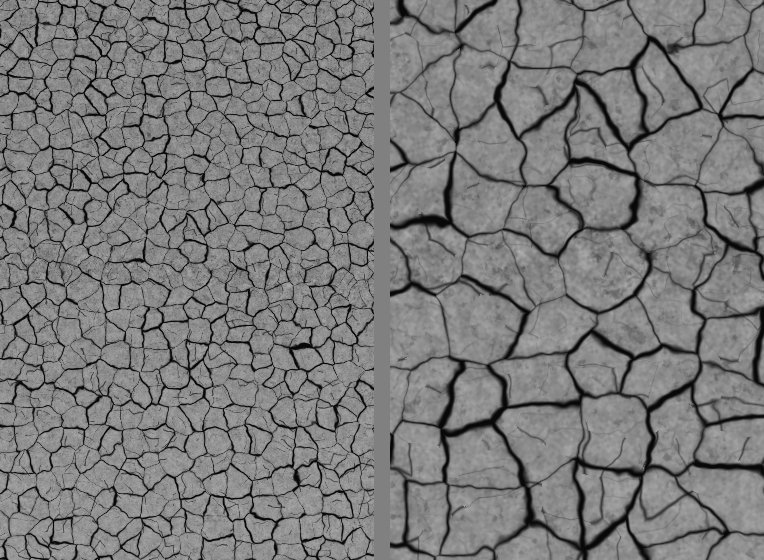
Left, the full canvas; right, a detail of the centre.
A Shadertoy shader for this texture:

```glsl
// Dry, cracked grey mud: small closed plates split by dark fissures and hairlines.

float hash(vec2 p) {
    vec3 q = fract(vec3(p.xyx) * 0.1031);
    q += dot(q, q.yzx + 33.33);
    return fract((q.x + q.y) * q.z);
}

vec2 hash2(vec2 p) {
    return vec2(hash(p + 17.3), hash(p + 71.9));
}

float noise(vec2 p) {
    vec2 i = floor(p), f = fract(p);
    f = f * f * (3.0 - 2.0 * f);
    return mix(mix(hash(i), hash(i + vec2(1, 0)), f.x),
               mix(hash(i + vec2(0, 1)), hash(i + vec2(1, 1)), f.x), f.y);
}

// Layered noise, turned at each octave to hide the lattice
float fbm(vec2 p) {
    float sum = 0.0, amp = 0.5;
    for (int i = 0; i < 4; i++) {
        sum += amp * noise(p);
        p = mat2(1.6, 1.2, -1.2, 1.6) * p + 11.7;
        amp *= 0.6;
    }
    return sum / 1.088;
}

vec2 wobble(vec2 p) {
    return vec2(noise(p), noise(p + 43.7)) - 0.5;
}

// Signed distance to the cracks between Voronoi plates.
// Each edge has its own half width; a negative one leaves the edge closed.
float cracks(vec2 p, float thin, float wide) {
    vec2 cell = floor(p), f = fract(p);
    vec2 nearCell = vec2(0), toNear = vec2(0);
    float nearest = 9.0;
    for (int y = -1; y <= 1; y++)
    for (int x = -1; x <= 1; x++) {
        vec2 g = vec2(x, y);
        vec2 r = g + 0.1 + 0.8 * hash2(cell + g) - f;
        if (dot(r, r) < nearest) {
            nearest = dot(r, r);
            nearCell = g;
            toNear = r;
        }
    }
    float dist = 9.0;
    for (int y = -2; y <= 2; y++)
    for (int x = -2; x <= 2; x++) {
        if (x == 0 && y == 0) continue;
        vec2 g = nearCell + vec2(x, y);
        vec2 r = g + 0.1 + 0.8 * hash2(cell + g) - f;
        float edge = dot(0.5 * (toNear + r), normalize(r - toNear));
        float pairHash = hash(2.0 * cell + nearCell + g + 5.5);
        dist = min(dist, edge - mix(thin, wide, pairHash));
    }
    return dist;
}

void mainImage(out vec4 fragColor, in vec2 fragCoord) {
    vec2 uv = fragCoord / iResolution.x;
    float height = fragCoord.y / iResolution.y;

    // Plates shrink gently toward the top, as on receding ground
    vec2 p = vec2((uv.x - 0.5) * (16.5 + 3.5 * height), uv.y * (16.5 + 1.6 * uv.y)) + 40.0;
    vec2 ground = p;
    p += 0.38 * wobble(p * 1.1) + 0.13 * wobble(p * 3.3) + 0.05 * wobble(p * 8.0);

    // Rough, crumbled band across the middle
    float bandY = height - 0.51 + 0.05 * (uv.x - 0.5) + 0.04 * (noise(uv * 7.0) - 0.5);
    float band = exp(-bandY * bandY * 900.0);

    // Closed fissures round each plate, then thin splits and hairlines
    float soft = max(0.036, 12.0 / iResolution.x);
    float swell = 0.026 * (noise(ground * 2.3) - 0.5) + 0.010 * (height - 0.5) - 0.010 * band;
    float fissure = cracks(p, 0.002, 0.052) - swell;
    float split = cracks(p * 1.6 + 31.0, -0.13, 0.035) / 1.6;
    float hair = cracks(p * 2.9 + 77.0, -0.22, 0.02) / 2.9;
    float fissureMask = 1.0 - smoothstep(-soft, soft, fissure);
    float splitMask = 1.0 - smoothstep(-soft, soft, split);
    float hairMask = 1.0 - smoothstep(-soft, soft, hair);

    // Dusty clay surface: broad tone, blotches, pits and grain
    float tone = mix(0.585, 0.545, smoothstep(0.0, 0.75, height));
    float rough = 0.85 + 0.3 * height + 0.5 * band;
    tone += 0.02 * (fbm(uv * 9.0) - 0.5);
    tone += 0.16 * rough * (fbm(uv * 75.0) - 0.5);
    tone += 0.09 * rough * (noise(mat2(0.8, 0.6, -0.6, 0.8) * uv * 340.0) - 0.5);
    tone -= 0.10 * rough * smoothstep(0.62, 0.80, fbm(uv * 95.0 + 9.0));
    tone -= 0.015 * band;
    tone -= 0.05 * (1.0 - smoothstep(0.0, 0.10, fissure));

    // Cut the cracks into the clay
    tone = mix(tone, 0.27, hairMask * (0.45 + 0.3 * band));
    tone = mix(tone, 0.12, splitMask * 0.9);
    tone = mix(tone, 0.03, fissureMask);
    fragColor = vec4(vec3(clamp(tone, 0.0, 1.0)), 1.0);
}
```
